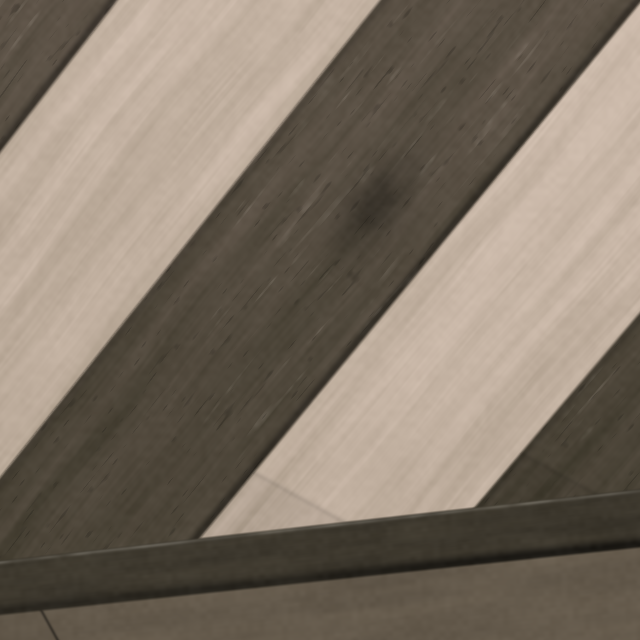
Reproduce this pattern procedurally as a WebGL 1 fragment shader.

```glsl
precision highp float;
uniform vec2 u_resolution;

float hash(vec2 p) {
  return fract(sin(dot(p, vec2(127.1, 311.7))) * 43758.5453);
}

float noise(vec2 p) {
  vec2 i = floor(p), f = fract(p);
  f = f * f * (3.0 - 2.0 * f);
  return mix(mix(hash(i), hash(i + vec2(1, 0)), f.x),
             mix(hash(i + vec2(0, 1)), hash(i + vec2(1, 1)), f.x), f.y);
}

float fbm(vec2 p) {
  float sum = 0.0, amp = 0.5;
  for (int i = 0; i < 4; i++) {
    sum += amp * noise(p);
    p = p * 2.03 + 17.3;
    amp *= 0.5;
  }
  return sum / 0.9375;
}

// Plank number: whole values lie on the joints, which fan out slightly
float plankCoord(vec2 uv) {
  float drop = uv.y - 1.0;
  return (uv.x - 0.184 - 0.77 * drop) / (0.41 + 0.026 * drop);
}

vec3 paleWood(vec2 uv, vec2 grain, float tone) {
  float streak = fbm(grain * vec2(13.0, 2.2));
  float fine = noise(grain * vec2(75.0, 9.0));
  float shade = 0.62 + 0.9 * (streak - 0.5) + 0.18 * (fine - 0.5);
  shade += 0.3 * (uv.y - 0.5) + 0.2 * (uv.x - 0.4) + 0.1 * (tone - 0.5);
  return mix(vec3(0.665, 0.605, 0.535), vec3(0.80, 0.73, 0.67), clamp(shade, 0.0, 1.0));
}

vec3 darkWood(vec2 uv, vec2 grain, float tone) {
  float streak = fbm(grain * vec2(11.0, 2.5));
  float fine = noise(grain * vec2(65.0, 11.0));
  float shade = 0.36 + 0.7 * (streak - 0.5) + 0.16 * (fine - 0.5);
  shade += 0.55 * (uv.y - 0.45) + 0.15 * (tone - 0.5);
  vec3 col = mix(vec3(0.245, 0.225, 0.175), vec3(0.40, 0.355, 0.31), clamp(shade, 0.0, 1.0));

  // Knot stretched along the grain
  vec2 k = mat2(0.78, 0.62, -0.62, 0.78) * (uv - vec2(0.59, 0.68));
  float knot = exp(-dot(k * k, vec2(650.0, 160.0)));
  col *= 1.0 - 0.3 * knot * (0.4 + fbm(uv * 32.0));

  // Pale scratches and dark pores
  float scratch = smoothstep(0.77, 0.95, noise(grain * vec2(50.0, 13.0) + 5.0));
  col += 0.075 * scratch * noise(uv * 80.0) * smoothstep(0.4, 0.65, noise(uv * 5.0 + 3.0));
  col *= 1.0 - 0.16 * smoothstep(0.8, 0.97, noise(grain * vec2(80.0, 35.0)));
  return col;
}

vec3 planks(vec2 uv) {
  float k = plankCoord(uv);
  float id = floor(k);
  float tone = hash(vec2(id, 4.0));
  vec2 grain = vec2(k + 0.035 * noise(uv * 5.0), dot(uv, vec2(0.62, 0.78)) + id * 3.7);

  // Signed distance to the joints, positive inside pale planks
  float d = 0.5 - abs(mod(k + 0.5, 2.0) - 1.0);
  vec3 dark = darkWood(uv, grain, tone);
  float lower = step(0.5, fract(k));
  dark *= 1.0 - mix(0.14, 0.36, lower) * exp(-pow((d + 0.018) / 0.022, 2.0));
  vec3 pale = paleWood(uv, grain, tone);
  pale += 0.02 * exp(-pow((d - 0.03) / 0.02, 2.0));
  vec3 col = mix(dark, pale, smoothstep(-0.012, 0.012, d));

  // Mitred plank ends just above the border
  float mitre = 0.255 - 0.55 * (uv.x - 0.41) + 0.26 * max(id - 2.0, 0.0) - uv.y;
  float ends = smoothstep(-0.004, 0.004, mitre) * step(2.0, id);
  col *= 1.0 - 0.05 * ends - 0.07 * step(2.0, id) * exp(-pow(mitre / 0.005, 2.0));
  return col;
}

vec3 lowerFloor(vec2 uv) {
  float streak = fbm(vec2(uv.x * 5.0, (uv.y - 0.11 * uv.x) * 30.0));
  vec3 col = vec3(0.39, 0.35, 0.295) * (0.9 + 0.2 * streak);
  float seam = uv.x - 0.068 - 0.55 * (0.04 - uv.y);
  return col * (1.0 - 0.4 * exp(-pow(seam / 0.003, 2.0)));
}

void main() {
  vec2 uv = gl_FragCoord.xy / u_resolution;
  float top = uv.y - 0.124 - 0.112 * uv.x;
  float bottom = uv.y - 0.039 - 0.1055 * uv.x;

  // Border strip with a lit upper lip and a shadow beneath
  vec3 strip = vec3(0.235, 0.215, 0.175) * (0.85 + 0.3 * fbm(vec2(uv.x * 9.0, top * 60.0)));
  strip *= 1.0 - (0.25 + 0.35 * uv.x) * exp(-pow((bottom - 0.006) / 0.01, 2.0));
  strip += 0.11 * exp(-pow((top + 0.003) / 0.003, 2.0)) * (0.5 + noise(uv * 40.0));

  vec3 col = mix(lowerFloor(uv), strip, smoothstep(-0.003, 0.003, bottom));
  col = mix(col, planks(uv), smoothstep(-0.0025, 0.0025, top));

  // Soft mottling
  col += 0.022 * (noise(uv * 110.0) - 0.5) + 0.02 * (fbm(uv * 14.0) - 0.5);
  gl_FragColor = vec4(col, 1.0);
}
```
